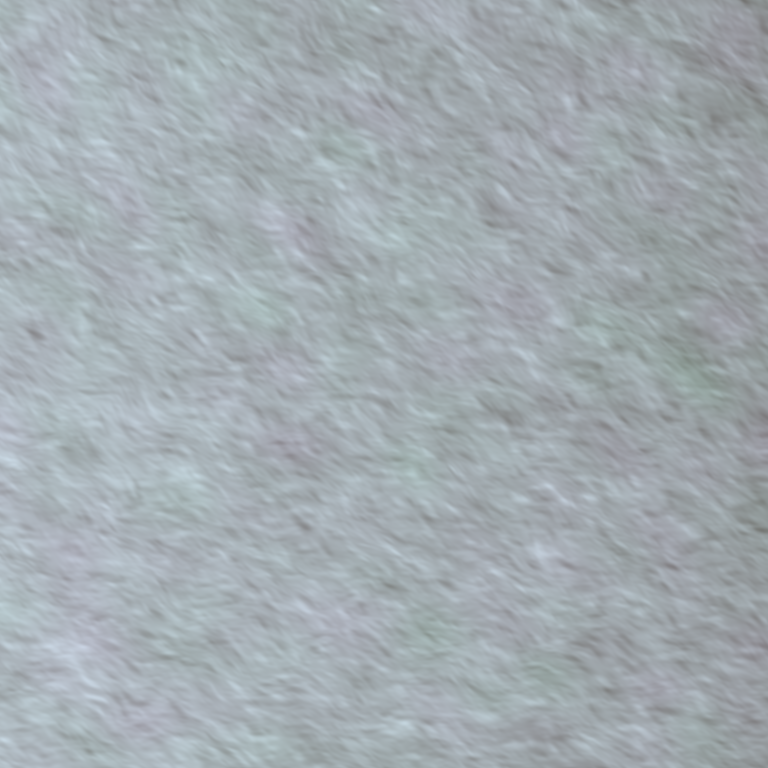
A Shadertoy shader for this texture:

```glsl
// Soft grey-blue fibrous paper under a side light that fades to the right.
// Each layer of cellular noise scatters slanted, smooth flecks with one lit
// flank; several layer sizes are summed into a tone that picks the colour.

const vec3 SHADE = vec3(0.57, 0.59, 0.60);
const vec3 LIGHT = vec3(0.71, 0.76, 0.79);
const vec3 TINT  = vec3(0.010, -0.006, 0.008);
const int FLECKS_PER_CELL = 3;

vec4 hash4(vec2 p) {
    vec4 q = fract(p.xyxy * vec4(0.1031, 0.1030, 0.0973, 0.1099));
    q += dot(q, q.wzxy + 33.33);
    return fract((q.xxyz + q.yzzw) * q.zywx);
}

// Fibres lie flatter toward the bottom of the sheet.
float fibreAngle(float height) {
    return mix(-0.32, -0.68, clamp(height, 0.0, 1.0));
}

// One elliptical bump: tone sets its brightness, lit its bright upper flank.
float fleck(vec2 d, float angle, float width, float tone, float lit) {
    vec2 along = vec2(cos(angle), sin(angle));
    float u = dot(d, along);
    float v = dot(d, vec2(-along.y, along.x)) / width;
    float body = max(0.0, 1.0 - u * u - v * v);
    return body * body * body * (tone + lit * v);
}

// Sum of the flecks in the surrounding cells, centred on zero.
float fleckLayer(vec2 p, float cells, float width, float lit, float seed) {
    vec2 g = p * cells;
    vec2 home = floor(g);
    float sum = 0.0;
    for (int y = -1; y <= 1; y++)
    for (int x = -1; x <= 1; x++) {
        vec2 cell = home + vec2(x, y);
        float lean = fibreAngle(cell.y / cells);
        for (int i = 0; i < FLECKS_PER_CELL; i++) {
            vec4 h = hash4(cell + seed + 17.3 * float(i));
            float angle = lean + (h.z - 0.5) * 0.9;
            sum += fleck(g - cell - h.xy, angle, width, 2.0 * h.w - 1.0, lit);
        }
    }
    return sum;
}

// Broad falloff of light: brightest at the lower left.
float sideLight(vec2 p) {
    return 0.81 - 0.54 * p.x - 0.10 * p.y - 0.10 * smoothstep(0.8, 1.0, p.x);
}

void mainImage(out vec4 fragColor, in vec2 fragCoord) {
    vec2 p = fragCoord / iResolution.y;
    vec2 lit = fragCoord / iResolution.xy;

    // Slight waviness keeps the fibres from looking straight
    vec2 bent = p + 0.003 * sin(p.yx * vec2(47.0, 39.0) + 2.0 * sin(p * 21.0));

    // Grain, from cloudy patches down to fine fibres
    float grain = 0.13 * fleckLayer(bent, 8.0, 0.50, 0.0, 11.0)
                + 0.20 * fleckLayer(bent, 19.0, 0.40, 0.8, 53.0)
                + 0.30 * fleckLayer(bent, 38.0, 0.36, 1.5, 97.0)
                + 0.14 * fleckLayer(bent, 70.0, 0.40, 1.5, 151.0);

    // Colour, with faint violet and green drifts
    float tone = sideLight(lit) + grain;
    vec3 color = mix(SHADE, LIGHT, tone);
    color += TINT * fleckLayer(p, 11.0, 0.60, 0.0, 211.0);

    fragColor = vec4(clamp(color, 0.0, 1.0), 1.0);
}
```
